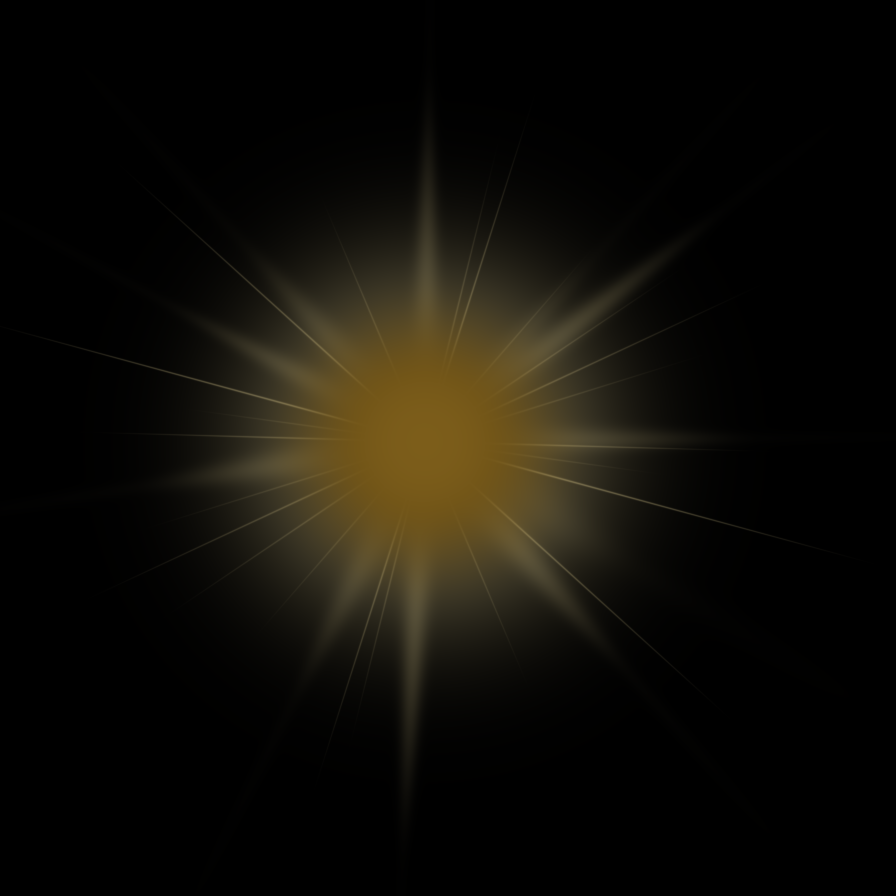
A Shadertoy shader for this background:

```glsl
#define CENTER vec2(0.474, 0.507)
#define CORE_LEVEL 0.485
#define HALO_RADIUS 0.198
#define HALO_FALLOFF 2.6
#define WARM_INNER 0.07
#define WARM_OUTER 0.20
#define LINE_WIDTH 0.0014
#define TAIL_LEVEL 0.07

// Ratios of green and blue to the red level
const vec3 OLIVE = vec3(1.0, 0.92, 0.65);
const vec3 AMBER = vec3(1.0, 0.75, 0.21);

// Soft beams: angle in degrees, half width, reach, strength
const vec4 BEAMS[11] = vec4[11](
    vec4(  89.3, 0.019, 0.43, 0.21),
    vec4(  37.8, 0.022, 0.43, 0.24),
    vec4(   0.6, 0.021, 0.38, 0.20),
    vec4( -48.6, 0.026, 0.35, 0.26),
    vec4( -93.0, 0.020, 0.48, 0.24),
    vec4(-116.8, 0.025, 0.33, 0.20),
    vec4(-171.0, 0.026, 0.33, 0.24),
    vec4( 151.8, 0.020, 0.34, 0.22),
    vec4( 132.4, 0.025, 0.31, 0.20),
    vec4(  47.4, 0.024, 0.29, 0.16),
    vec4( -31.0, 0.052, 0.28, 0.16)
);

// Fine streaks through the centre: angle in degrees, reach, strength
const vec3 STREAKS[11] = vec3[11](
    vec3( 72.4, 0.42, 0.20),
    vec3( 76.2, 0.36, 0.14),
    vec3(137.8, 0.48, 0.23),
    vec3(164.8, 0.54, 0.28),
    vec3(178.4, 0.39, 0.18),
    vec3( 25.0, 0.43, 0.18),
    vec3( 34.0, 0.36, 0.14),
    vec3( 17.3, 0.34, 0.11),
    vec3(112.9, 0.31, 0.13),
    vec3( 49.0, 0.30, 0.11),
    vec3(172.2, 0.28, 0.10)
);

// Position measured along (x) and across (y) a ray
vec2 rayCoords(vec2 p, float angleDegrees) {
    float a = radians(angleDegrees);
    vec2 dir = vec2(cos(a), sin(a));
    return vec2(dot(p, dir), dir.x * p.y - dir.y * p.x);
}

float gaussian(float x) {
    return exp(-x * x);
}

float beam(vec2 p, vec4 b) {
    vec2 q = rayCoords(p, b.x);
    float t = clamp(q.x / b.z, 0.0, 1.0);
    float halfWidth = b.y * mix(1.0, 0.3, t);
    float body = 1.0 - smoothstep(0.3, 1.0, t);
    float tail = TAIL_LEVEL * (1.0 - smoothstep(0.2, 0.68, q.x));
    return b.w * (body + tail) * smoothstep(0.05, 0.17, q.x) * gaussian(q.y / halfWidth);
}

float streak(vec2 p, vec3 s, float pixel) {
    vec2 q = abs(rayCoords(p, s.x));
    float t = clamp(q.x / s.y, 0.0, 1.0);
    float thin = LINE_WIDTH * mix(1.0, 0.5, t);
    float drawn = max(thin, 0.6 * pixel);
    float fade = smoothstep(0.06, 0.17, q.x) * (1.0 - smoothstep(0.35, 1.0, t));
    return s.z * fade * (thin / drawn) * gaussian(q.y / drawn);
}

void mainImage(out vec4 fragColor, in vec2 fragCoord) {
    float size = min(iResolution.x, iResolution.y);
    vec2 p = (fragCoord - 0.5 * iResolution.xy) / size + 0.5 - CENTER;
    float r = length(p);

    // Round glow
    float level = CORE_LEVEL * exp(-pow(r / HALO_RADIUS, HALO_FALLOFF));

    // Rays, damped where the glow is already full
    float beams = 0.0;
    float streaks = 0.0;
    for (int i = 0; i < 11; i++) {
        beams += beam(p, BEAMS[i]);
        streaks += streak(p, STREAKS[i], 1.0 / size);
    }
    level += beams * (1.0 - level / CORE_LEVEL);

    // Amber core turning olive outward
    float warmth = 1.0 - smoothstep(WARM_INNER, WARM_OUTER, r);
    vec3 color = level * mix(OLIVE, AMBER, warmth);
    color += streaks * OLIVE * (1.0 - level);
    fragColor = vec4(color, 1.0);
}
```
